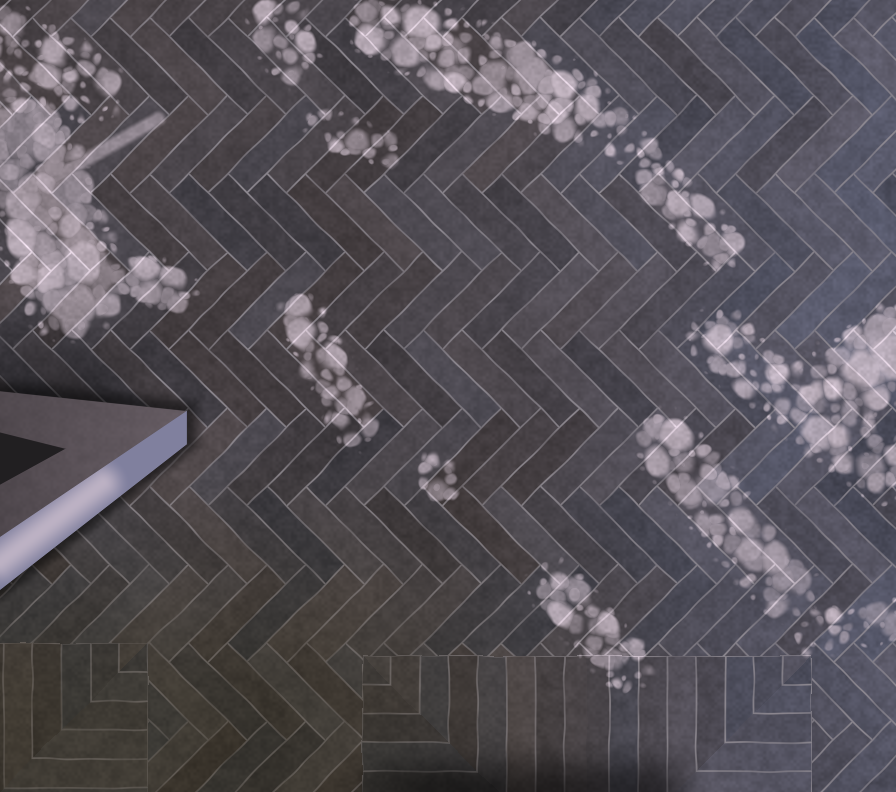
A WebGL 1 fragment shader for this texture:

```glsl
precision highp float;
// Dark herringbone brick paving with coursed panels, dappled sunlight and a slab corner.
uniform vec2 u_resolution;

// Lengths are in canvas heights.
const float BRICK_W = 0.0349;          // brick width
const float RATIO = 4.0;               // brick length over width
const vec2 ORIGIN = vec2(0.633, 0.386);
const float JOINT = 0.0011;            // half width of a joint
const float COURSE_W = 0.0365;         // brick width in the panels
const float WOBBLE = 0.0022;
const vec3 NEUTRAL = vec3(0.285, 0.265, 0.285);
const vec3 COOL = vec3(0.325, 0.325, 0.385);
const vec3 WARM = vec3(0.235, 0.22, 0.195);
const vec3 MORTAR = vec3(0.56, 0.54, 0.57);
const vec3 SUNLIT = vec3(0.84, 0.78, 0.83);
const vec3 SLAB_TOP = vec3(0.37, 0.335, 0.36);
const vec3 SLAB_SIDE = vec3(0.50, 0.50, 0.62);

float hash(vec2 p) {
  return fract(sin(dot(p, vec2(127.1, 311.7))) * 43758.5453);
}

float noise(vec2 p) {
  vec2 i = floor(p), f = fract(p);
  f = f * f * (3.0 - 2.0 * f);
  return mix(mix(hash(i), hash(i + vec2(1, 0)), f.x),
             mix(hash(i + vec2(0, 1)), hash(i + 1.0), f.x), f.y);
}

float segment(vec2 p, vec2 a, vec2 b) {
  vec2 d = b - a;
  return length(p - a - d * clamp(dot(p - a, d) / dot(d, d), 0.0, 1.0));
}

// Soft capsule in which light falls through the leaves.
float glade(vec2 p, vec2 a, vec2 b, float r) {
  return 1.0 - smoothstep(0.35 * r, r, segment(p, a, b));
}

// Returns joint distance and brick id.
vec3 herringbone(vec2 p) {
  vec2 q = vec2(p.x + p.y, p.x - p.y) * 0.70711 / BRICK_W;
  vec2 c = floor(q);
  float k = mod(c.x - c.y, 2.0 * RATIO);
  bool rising = k < RATIO;
  vec2 id = rising ? c - vec2(k, 0.0) : c + vec2(0.0, k - 2.0 * RATIO + 1.0);
  vec2 size = rising ? vec2(RATIO, 1.0) : vec2(1.0, RATIO);
  vec2 e = min(q - id, size - q + id);
  return vec3(min(e.x, e.y) * BRICK_W, id + (rising ? 0.0 : 0.5));
}

// Courses nested into the upper corners; x is negative outside the panel.
vec3 panel(vec2 p, float left, float right, float top) {
  vec2 uv = vec2(min(p.x - left, right - p.x), top - p.y);
  float ring = max(uv.x, uv.y) / COURSE_W;
  float f = fract(ring);
  float d = min(min(f, 1.0 - f) * COURSE_W, min(uv.x, uv.y));
  float side = step(uv.x, uv.y) + 2.0 * step(0.5 * (left + right), p.x);
  return vec3(min(uv.x, uv.y) < 0.0 ? -1.0 : d, floor(ring) + 50.0, side);
}

// Round blots of light, larger where the mask is strong.
float blots(vec2 p, float size, float mask) {
  vec2 g = p / size, c = floor(g);
  float s = 0.0;
  for (int y = -1; y <= 1; y++) {
    for (int x = -1; x <= 1; x++) {
      vec2 id = c + vec2(x, y);
      vec2 o = id + 0.2 + 0.6 * vec2(hash(id), hash(id + 17.3));
      float r = (0.12 + 0.5 * hash(id + 41.7)) * mask;
      float b = 1.0 - smoothstep(0.6 * r, r + 0.12, length(g - o));
      s = max(s, b * (0.5 + 0.5 * hash(id + 5.9)));
    }
  }
  return s * smoothstep(0.0, 0.5, mask);
}

float sunlight(vec2 p) {
  float m = 1.7 * glade(p, vec2(0.02, 0.84), vec2(0.09, 0.64), 0.085);
  m = max(m, glade(p, vec2(0.09, 0.68), vec2(0.22, 0.635), 0.04));
  m = max(m, glade(p, vec2(0.0, 0.96), vec2(0.11, 0.89), 0.06));
  m = max(m, glade(p, vec2(0.35, 0.97), vec2(0.37, 0.93), 0.05));
  m = max(m, 1.2 * glade(p, vec2(0.49, 0.97), vec2(0.72, 0.87), 0.065));
  m = max(m, glade(p, vec2(0.77, 0.84), vec2(0.91, 0.69), 0.04));
  m = max(m, 0.8 * glade(p, vec2(0.41, 0.84), vec2(0.48, 0.81), 0.035));
  m = max(m, glade(p, vec2(0.38, 0.60), vec2(0.45, 0.46), 0.04));
  m = max(m, glade(p, vec2(0.91, 0.57), vec2(1.12, 0.40), 0.055));
  m = max(m, 1.7 * glade(p, vec2(1.07, 0.52), vec2(1.13, 0.56), 0.07));
  m = max(m, 1.1 * glade(p, vec2(0.84, 0.44), vec2(0.99, 0.26), 0.055));
  m = max(m, glade(p, vec2(0.70, 0.26), vec2(0.79, 0.16), 0.045));
  m = max(m, 0.8 * glade(p, vec2(1.03, 0.2), vec2(1.13, 0.22), 0.04));
  m = max(m, glade(p, vec2(0.545, 0.40), vec2(0.56, 0.39), 0.035));
  vec2 w = p + 0.008 * (vec2(noise(p * 60.0), noise(p * 60.0 + 9.0)) - 0.5);
  float streak = glade(p, vec2(0.05, 0.765), vec2(0.2, 0.85), 0.012);
  return max(max(blots(w, 0.04, m), 0.8 * blots(w, 0.02, m)), 0.6 * streak);
}

void main() {
  vec2 p = gl_FragCoord.xy / u_resolution.y;
  float aa = 0.7 / u_resolution.y;

  // Paving
  vec2 w = p + WOBBLE * (vec2(noise(p * 35.0), noise(p * 35.0 + 7.0)) - 0.5);
  vec3 brick = herringbone(w - ORIGIN);
  vec3 corner = panel(w, -1.0, 0.187, 0.188);
  vec3 border = panel(w, 0.457, 1.025, 0.172);
  if (corner.x >= 0.0) brick = corner;
  if (border.x >= 0.0) brick = border;

  float warm = (1.0 - smoothstep(0.08, 0.5, p.y)) * (1.0 - smoothstep(0.3, 0.95, p.x));
  vec3 col = mix(mix(NEUTRAL, COOL, smoothstep(0.5, 1.13, p.x)), WARM, warm);
  float grain = noise(p * 260.0) + noise(p * 90.0) + noise(p * 9.0) - 1.5;
  col *= 1.0 + 0.22 * (hash(brick.yz) - 0.5) + 0.13 * grain;
  col += vec3(0.02, 0.0, -0.02) * (hash(brick.yz + 3.1) - 0.5);

  // Joints, worn unevenly
  float joint = 1.0 - smoothstep(JOINT - aa, JOINT + aa, brick.x);
  joint *= (0.5 + 0.5 * noise(p * 45.0)) * (1.0 - 0.45 * warm);
  col = mix(col, MORTAR * mix(vec3(1), vec3(0.9, 0.88, 0.8), warm), joint);

  // Sun and shade
  float sun = sunlight(p);
  col = mix(col, SUNLIT * (0.95 + 0.1 * grain + 0.25 * joint), 0.9 * sun);
  float shade = smoothstep(0.07, 0.0, p.y) * smoothstep(0.4, 0.55, p.x) * smoothstep(0.9, 0.82, p.x);
  shade = max(shade, 0.6 * (1.0 - smoothstep(0.0, 0.12, segment(p, vec2(-0.05, 0.54), vec2(0.1, 0.5)))));
  col *= 1.0 - 0.5 * shade;

  // Slab corner: top, opening and lit side
  float upper = 0.506 - 0.106 * p.x - p.y;
  float lower = p.y - 0.255 - 0.78 * p.x;
  float fold = 0.322 + 0.675 * p.x - p.y;
  float hole = min(0.454 - 0.25 * p.x - p.y, p.y - 0.388 - 0.55 * p.x);
  float inside = min(min(upper, lower), 0.236 - p.x);
  vec3 slab = SLAB_TOP * (0.85 + 0.9 * p.x + 0.05 * grain);
  slab = mix(slab, vec3(0.13, 0.12, 0.13), smoothstep(-aa, aa, hole));
  float gleam = smoothstep(0.035, 0.0, segment(p, vec2(0.0, 0.29), vec2(0.13, 0.39)));
  slab = mix(slab, mix(SLAB_SIDE, SUNLIT, 0.7 * gleam), smoothstep(-aa, aa, fold));
  col *= 1.0 - 0.5 * smoothstep(-0.025, 0.0, inside);
  col = mix(col, slab, smoothstep(-aa, aa, inside));

  gl_FragColor = vec4(clamp(col, 0.0, 1.0), 1.0);
}
```
